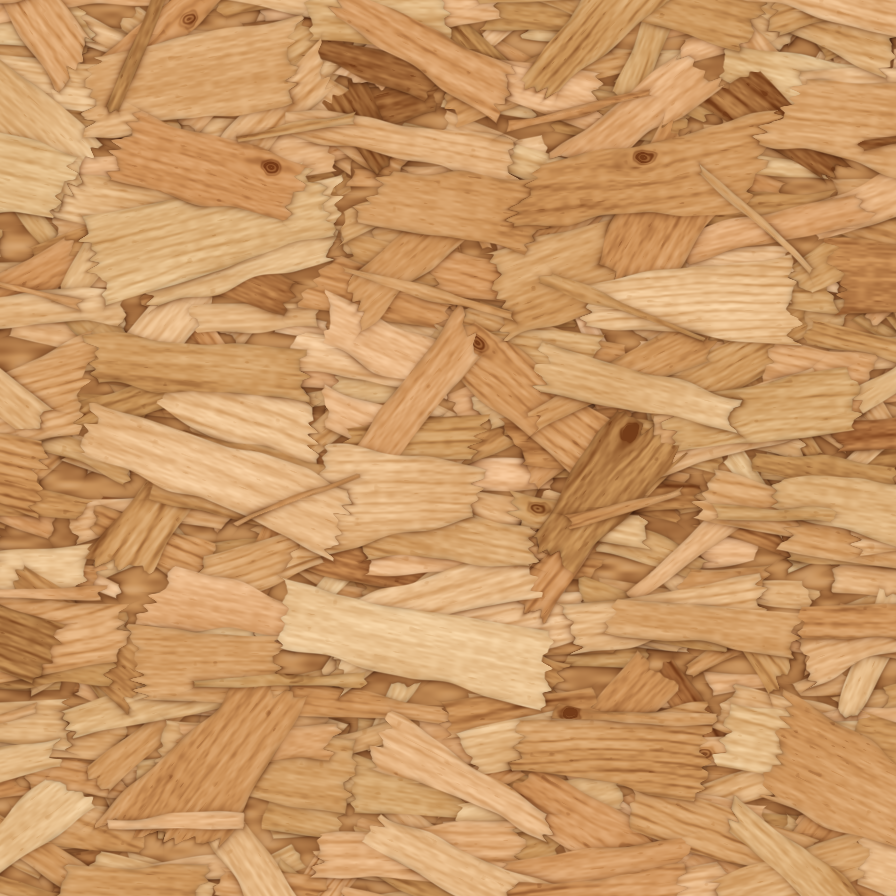
Give the GLSL for this texture, as a WebGL 1 fragment shader.

```glsl
precision highp float;
// Oriented strand board: pressed wood flakes scattered on jittered grids,
// painted from small chips at the bottom to large flakes and slivers on top.
// Each flake has ragged ends, its own tone, growth lines, fibres and a shadow.
uniform vec2 u_resolution;

float hash(vec2 p) {
  return fract(sin(dot(p, vec2(127.1, 311.7))) * 43758.5453);
}

float noise(vec2 p) {
  vec2 i = floor(p), f = fract(p);
  f = f * f * (3.0 - 2.0 * f);
  return mix(mix(hash(i), hash(i + vec2(1.0, 0.0)), f.x),
             mix(hash(i + vec2(0.0, 1.0)), hash(i + 1.0), f.x), f.y);
}

// Tone ramp from dark bark brown (0) to pale sapwood (1)
vec3 woodTone(float t) {
  vec3 bark = vec3(0.46, 0.24, 0.10);
  vec3 amber = vec3(0.79, 0.575, 0.355);
  vec3 pale = vec3(0.95, 0.80, 0.63);
  return t < 0.5 ? mix(bark, amber, max(t, 0.0) * 2.0)
                 : mix(amber, pale, min(t, 1.1) * 2.0 - 1.0);
}

// Wood surface; q runs along the grain in x
vec3 woodColor(vec2 q, vec2 seed, float size) {
  float tone = hash(seed + 1.7);
  vec2 g = q + 5.0 * vec2(hash(seed + 2.3), hash(seed + 3.1));

  // An occasional knot that pushes the grain aside
  vec2 k = q - vec2(0.18, 0.05) * (vec2(hash(seed + 4.9), hash(seed + 5.3)) - 0.5);
  float hasKnot = step(0.78, hash(seed + 6.1)) * step(0.65, size);
  float r = length(k * vec2(0.8, 1.2)) + 0.004 * (noise(g * 150.0) - 0.5);
  g.y -= hasKnot * 0.75 * k.y * exp(-r * r * 1500.0);

  float bend = 0.035 * noise(g * vec2(5.0, 8.0)) + 0.003 * noise(g * vec2(30.0, 50.0));
  float wave = 0.5 + 0.5 * sin((g.y + bend) * mix(260.0, 620.0, hash(seed + 7.7)));
  float lines = pow(wave, 4.0) * hash(seed + 8.3) * (0.4 + noise(g * vec2(20.0, 90.0)));
  float blotch = noise(g * vec2(7.0, 20.0));
  float fibre = noise(g * vec2(16.0, 230.0));
  float fine = noise(g * vec2(110.0, 390.0));
  float pores = smoothstep(0.84, 0.98, noise(g * vec2(90.0, 270.0)));

  float t = 0.73 + 0.40 * (tone - 0.5) - 0.27 * step(0.90, hash(seed + 9.1));
  t += 0.26 * (blotch - 0.5) + 0.20 * (fibre - 0.5) + 0.17 * (fine - 0.5);
  t -= 0.24 * lines + 0.13 * pores;
  float knotRings = 0.75 + 0.25 * sin(r * 1400.0);
  t -= hasKnot * (0.5 * knotRings * smoothstep(0.013, 0.006, r) + 0.18 * exp(-r * 55.0));
  vec3 warmth = mix(vec3(0.99, 1.01, 0.98), vec3(1.02, 0.98, 0.96), hash(seed + 10.7));
  return woodTone(t) * warmth;
}

// Signed distance to a tapered, skewed flake with splintered ends
float flakeDistance(vec2 q, vec2 halfSize, vec2 seed, float size) {
  float taper = (hash(seed + 11.3) - 0.5) * 0.9;
  float skew = (hash(seed + 12.1) - 0.5) * 1.1;
  float splinter = noise(vec2(q.y * 170.0, sign(q.x) * 7.0) + seed) - 0.5;
  float wobble = noise(vec2(q.x * 22.0, sign(q.y) * 9.0) + seed) - 0.5;
  float ends = abs(q.x + skew * q.y) - halfSize.x + 0.022 * size * splinter;
  float sides = abs(q.y) - halfSize.y * (1.0 + taper * q.x / halfSize.x)
              + 0.014 * size * wobble;
  return max(ends * 0.9, sides);
}

void main() {
  vec2 uv = gl_FragCoord.xy / u_resolution.y;
  float px = 1.0 / u_resolution.y;
  vec3 color = woodTone(0.25 + 0.4 * noise(uv * vec2(40.0, 120.0)));

  for (int layer = 0; layer < 9; layer++) {
    float n = float(layer);
    bool slivers = layer == 8;
    float size = slivers ? 0.65 : 0.30 + 0.10 * n;
    float share = slivers ? 0.22 : 0.85 - 0.055 * n;
    vec2 cellSize = vec2(0.26, 0.17) * size;
    vec2 p = uv + vec2(0.137, 0.091) * n;
    vec2 cell = floor(p / cellSize);

    for (int j = -1; j <= 1; j++) {
      for (int i = -1; i <= 1; i++) {
        vec2 id = cell + vec2(float(i), float(j));
        vec2 seed = id + 37.0 * n + 3.0;
        if (hash(seed + 0.3) > share) continue;

        // Most flakes lie near the horizontal, a few stand steeply
        vec2 jitter = 0.2 + 0.6 * vec2(hash(seed + 13.7), hash(seed + 14.9));
        float angle = (hash(seed + 15.1) + hash(seed + 16.3) - 1.0) * 0.65;
        if (hash(seed + 17.9) > 0.82) angle += angle > 0.0 ? 0.65 : -0.65;
        float c = cos(angle), s = sin(angle);
        vec2 d = p - (id + jitter) * cellSize;
        vec2 q = vec2(c * d.x + s * d.y, c * d.y - s * d.x);
        vec2 halfSize = size * vec2(mix(0.09, 0.16, hash(seed + 18.7)),
                                    mix(0.022, 0.058, hash(seed + 19.3)));
        if (slivers) halfSize.y *= 0.22;

        float dist = flakeDistance(q, halfSize, seed, size);
        if (dist > 0.025) continue;

        // Contact shadow, deeper below the flake and broken along the rim
        float rim = noise(q * 45.0 + seed);
        float depth = (d.y < 0.0 ? 0.75 : 0.4) * (0.35 + 0.9 * rim);
        float shadow = depth * exp(-max(dist, 0.0) / 0.0032) * smoothstep(0.025, 0.012, dist);
        color *= mix(vec3(1.0), vec3(0.56, 0.43, 0.32), shadow);

        float cover = smoothstep(px, -px, dist);
        if (cover > 0.0) {
          vec3 wood = woodColor(q, seed, size);
          wood *= 1.0 - 0.22 * rim * exp(min(dist, 0.0) / 0.003);
          color = mix(color, wood, cover);
        }
      }
    }
  }
  gl_FragColor = vec4(color, 1.0);
}
```
